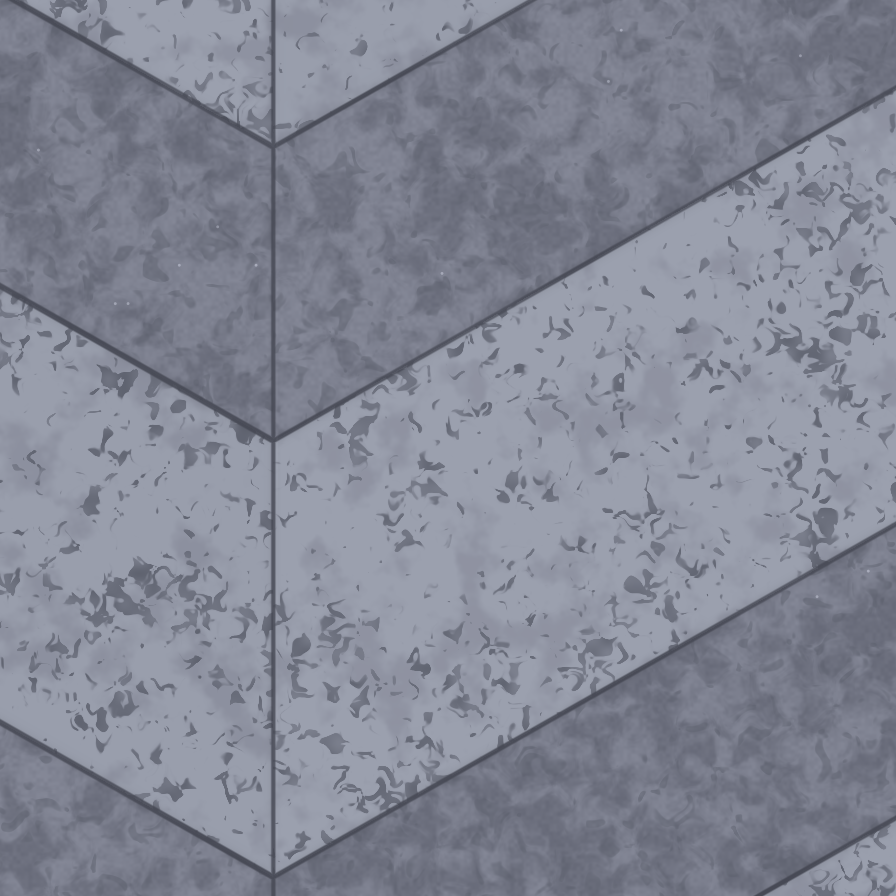
Reproduce this pattern procedurally as a three.js fragment shader.

```glsl
// Wide chevron of pale speckled and dark mottled stone planks with thin dark joints.
varying vec2 vUv;

const float SEAM_X = 0.305;       // vertical seam where the planks meet
const float SLOPE = 0.567;        // rise of the planks away from the seam
const float BASE_Y = 0.021;       // lower tip of a pale plank on the seam
const float PALE_HEIGHT = 0.487;
const float PERIOD = 0.815;       // one pale plank plus one dark plank
const float SOFT = 0.0013;        // edge smoothing

const vec3 PALE = vec3(0.605, 0.625, 0.680);
const vec3 PALE_SHADE = vec3(0.555, 0.570, 0.628);
const vec3 SPECK = vec3(0.375, 0.390, 0.440);
const vec3 DARK = vec3(0.425, 0.437, 0.493);
const vec3 DARK_LIGHT = vec3(0.505, 0.518, 0.577);
const vec3 JOINT = vec3(0.275, 0.285, 0.330);

float hash(vec2 p) {
  vec3 q = fract(vec3(p.xyx) * 0.1031);
  q += dot(q, q.yzx + 33.33);
  return fract((q.x + q.y) * q.z);
}

float noise(vec2 p) {
  vec2 i = floor(p);
  vec2 f = fract(p);
  f = f * f * (3.0 - 2.0 * f);
  return mix(mix(hash(i), hash(i + vec2(1.0, 0.0)), f.x),
             mix(hash(i + vec2(0.0, 1.0)), hash(i + vec2(1.0, 1.0)), f.x), f.y);
}

float fbm(vec2 p) {
  float sum = 0.0;
  float weight = 0.5;
  for (int i = 0; i < 4; i++) {
    sum += weight * noise(p);
    p = mat2(1.6, 1.2, -1.2, 1.6) * p + 7.3;
    weight *= 0.5;
  }
  return sum / 0.9375;
}

// Bends coordinates so that grains get ragged outlines
vec2 warp(vec2 p, float scale, float amount) {
  return p + amount * (vec2(noise(p * scale), noise(p * scale + 41.7)) - 0.5);
}

// Pale stone with small clustered dark pits
vec3 paleStone(vec2 p) {
  vec3 color = mix(PALE_SHADE, PALE, smoothstep(0.25, 0.52, fbm(p * 24.0)));
  vec2 q = warp(p, 75.0, 0.018);
  float grain = 0.62 * noise(q * 92.0) + 0.38 * noise(q * 185.0 + 13.0);
  float cluster = 0.34 * (noise(p * 23.0 + 5.0) - 0.5);
  float pits = smoothstep(0.65, 0.75, grain + cluster);
  float stain = smoothstep(0.55, 0.80, grain + 1.3 * cluster);
  float depth = mix(0.45, 1.0, noise(p * 60.0 + 29.0));
  color = mix(color, PALE_SHADE, 0.6 * stain);
  return mix(color, SPECK, pits * depth);
}

// Dark stone with cloudy mottling, fine grain and rare bright flecks
vec3 darkStone(vec2 p) {
  vec2 q = warp(p, 45.0, 0.022);
  float cloud = 0.65 * fbm(q * 42.0) + 0.35 * fbm(p * 9.0 + 17.0);
  vec3 color = mix(DARK, DARK_LIGHT, smoothstep(0.34, 0.64, cloud));
  float blot = smoothstep(0.62, 0.78, 0.6 * noise(q * 70.0) + 0.4 * noise(q * 140.0));
  color = mix(color, SPECK, 0.5 * blot);
  color += 0.035 * (noise(p * 230.0) - 0.5);
  vec2 cell = floor(p * 70.0);
  float rare = step(0.994, hash(cell + 3.0));
  float fleck = 1.0 - smoothstep(0.06, 0.16, length(fract(p * 70.0) - 0.5));
  return color + 0.16 * rare * fleck;
}

float line(float dist, float halfWidth) {
  return 1.0 - smoothstep(halfWidth - SOFT, halfWidth + SOFT, dist);
}

void main() {
  // Fold the plane about the seam and number the planks
  float across = vUv.x - SEAM_X;
  float side = step(0.0, across);
  float height = vUv.y - SLOPE * abs(across) - BASE_Y;
  float band = mod(height, PERIOD);
  float isDark = step(PALE_HEIGHT, band);
  vec2 plank = vec2(2.0 * floor(height / PERIOD) + isDark + 20.0, side);

  // Each plank is cut from its own piece of stone
  vec2 p = vUv + 3.0 + 5.0 * vec2(hash(plank), hash(plank + 9.0));
  vec3 color = isDark > 0.5 ? darkStone(p) : paleStone(p);
  color += 0.014 * (hash(plank + 4.0) - 0.5);

  // Joints, a little wider on the left, with uneven depth and a soft shadow
  float toEdge = min(min(band, PERIOD - band), abs(band - PALE_HEIGHT));
  float slant = toEdge / sqrt(1.0 + SLOPE * SLOPE);
  float wear = mix(0.65, 1.0, noise(vUv * 9.0 + 2.0));
  float slantJoint = line(slant, mix(0.0032, 0.0026, side)) * wear;
  float seamJoint = 0.8 * line(abs(across), 0.0023);
  float shadow = exp(-min(slant, 1.4 * abs(across)) / 0.004);
  color *= 1.0 - 0.12 * shadow;
  color = mix(color, JOINT, max(slantJoint, seamJoint));

  // Thin worn edge beside the seam
  float rim = line(abs(across - 0.0042), 0.0009) * (1.0 - seamJoint);
  color += 0.03 * rim * noise(vUv * 30.0);

  gl_FragColor = vec4(color, 1.0);
}
```
